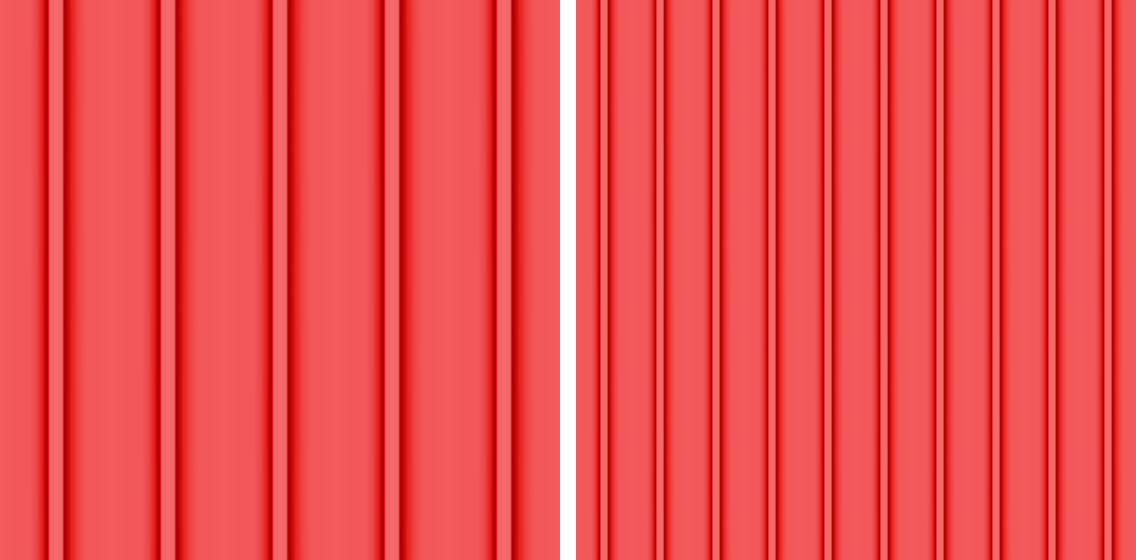
Left: one tile. Right: repeated 2 by 2.
Give the GLSL for this pattern, as a WebGL 1 fragment shader.

```glsl
precision highp float;
// Red ribbed metal sheet: narrow upright ridges with soft uneven shadows beside them.

uniform vec2 u_resolution;

#define RIDGES 5.0          // ridges across the canvas
#define RIDGE_HALF 0.061    // half width of the flat ridge, in periods
#define LIP_WIDTH 0.009     // bright red line along the ridge edge
#define SHADOW_RIGHT 0.225  // reach of the shadow, in periods
#define SHADOW_LEFT 0.175
#define WOBBLE 0.04         // relative change of the shadow reach
#define SHEET_COLOR vec3(0.950, 0.345, 0.352)
#define RIDGE_COLOR vec3(0.952, 0.402, 0.405)
#define LIP_COLOR vec3(0.900, 0.110, 0.115)
#define DARK_COLOR vec3(0.670, 0.005, 0.015)

const float TAU = 6.2831853;

float hash(vec2 p) {
  return fract(sin(dot(p, vec2(127.1, 311.7))) * 4375.85);
}

// Smooth value noise along y that wraps after `cells` steps.
float wrappedNoise(float y, float cells, float seed) {
  float p = y * cells;
  float i = floor(p);
  float f = smoothstep(0.0, 1.0, p - i);
  return mix(hash(vec2(mod(i, cells), seed)),
             hash(vec2(mod(i + 1.0, cells), seed)), f);
}

// Shadow ramp: 0 at the ridge foot, 1 on the open sheet.
vec3 shadowRamp(float t) {
  vec3 c = mix(DARK_COLOR, vec3(0.81, 0.03, 0.03), smoothstep(0.06, 0.20, t));
  c = mix(c, vec3(0.915, 0.13, 0.13), smoothstep(0.17, 0.34, t));
  c = mix(c, vec3(0.930, 0.27, 0.27), smoothstep(0.30, 0.62, t));
  return mix(c, SHEET_COLOR, smoothstep(0.52, 1.0, t));
}

void main() {
  vec2 uv = gl_FragCoord.xy / u_resolution;
  float x = uv.x * RIDGES;
  float ridge = floor(x);
  float offset = fract(x) - 0.5;
  float dist = abs(offset);
  float side = step(0.0, offset);
  float pixel = RIDGES / u_resolution.x;

  // Shadow, with a slow change of reach along each ridge
  float reach = mix(SHADOW_LEFT, SHADOW_RIGHT, side);
  float drift = wrappedNoise(uv.y, 8.0, ridge * 2.0 + side) - 0.5;
  reach *= 1.0 + WOBBLE * drift;
  float foot = RIDGE_HALF + LIP_WIDTH;
  vec3 color = shadowRamp(clamp((dist - foot) / reach, 0.0, 1.0));

  // Faint swell of the open sheet
  color += 0.006 * cos(TAU * offset * 2.0) * smoothstep(0.3, 0.5, dist);

  // Lip and flat ridge face
  color = mix(LIP_COLOR, color, smoothstep(-pixel, pixel, dist - foot));
  vec3 face = RIDGE_COLOR + 0.012 * (1.0 - dist / RIDGE_HALF);
  color = mix(face, color, smoothstep(-pixel, pixel, dist - RIDGE_HALF));

  gl_FragColor = vec4(color, 1.0);
}
```
